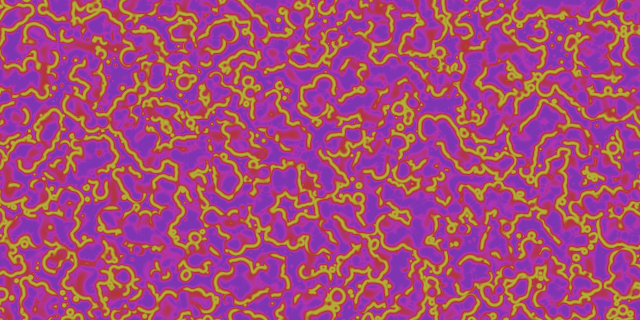
This pattern is drawn by a WebGL 2 fragment shader. Its source:

```glsl
#version 300 es
precision highp float;
// Glowing yellow worm-like contours with red halos on a violet, magenta-hazed ground.

#define CELL 0.029        // spacing of the discs whose outline is traced
#define CLUSTER 0.080     // size of the disc clusters
#define BLEND 0.11        // rounding where discs meet, in cells
#define GAP_CELL 0.050    // spacing of the gaps in the outline
#define GAP_RADIUS 0.45   // radius of a gap, in gap cells
#define GLOW 0.0100       // falloff distance of the line glow
#define HAZE_SIZE 0.055   // size of the soft patches
#define HAZE 0.62         // strength of the soft patches
#define HUE_GROUND 0.765
#define HUE_LINE 1.165
#define SATURATION 0.71
#define VALUE 0.70

uniform vec2 u_resolution;
out vec4 fragColor;

float hash(vec2 p) {
    return fract(sin(dot(p, vec2(127.1, 311.7))) * 43758.5453);
}

// Slope of a random direction at a lattice corner.
float cornerSlope(vec2 corner, vec2 offset) {
    float angle = 6.2832 * hash(corner);
    return dot(vec2(cos(angle), sin(angle)), offset);
}

// Gradient noise around zero.
float noise(vec2 p) {
    vec2 i = floor(p), f = fract(p), e = vec2(1.0, 0.0);
    vec2 u = f * f * f * (f * (f * 6.0 - 15.0) + 10.0);
    float low = mix(cornerSlope(i, f), cornerSlope(i + e, f - e), u.x);
    float high = mix(cornerSlope(i + e.yx, f - e.yx), cornerSlope(i + 1.0, f - 1.0), u.x);
    return mix(low, high, u.y);
}

// Random point inside a lattice cell.
vec2 scatter(vec2 id) {
    return id + vec2(hash(id), hash(id + 37.0));
}

// Disc radius in cells: large inside clusters, negative between them.
float discRadius(vec2 center, vec2 id) {
    float cluster = noise(center * CELL / CLUSTER + 17.0);
    float jitter = hash(id + 71.0) - 0.5;
    return clamp(0.35 + 2.5 * cluster + 0.5 * jitter, -1.0, 0.95);
}

// Distance to the outline of a smooth union of scattered discs.
float outlineDistance(vec2 p) {
    vec2 q = p / CELL, base = floor(q), slope = vec2(0.0);
    float total = 0.0;
    for (int y = -2; y <= 2; y++) {
        for (int x = -2; x <= 2; x++) {
            vec2 id = base + vec2(x, y);
            vec2 center = scatter(id);
            vec2 offset = q - center;
            float range = length(offset);
            float weight = exp((discRadius(center, id) - range) / BLEND);
            total += weight;
            slope += weight * offset / max(range, 1e-4);
        }
    }
    float signedDistance = -BLEND * log(total);
    return CELL * abs(signedDistance) / max(length(slope) / total, 0.6);
}

// Depth inside the round gaps that cut the outline into pieces.
float gapDepth(vec2 p) {
    vec2 q = p / GAP_CELL + 53.0, base = floor(q);
    float depth = 0.0;
    for (int y = -1; y <= 1; y++) {
        for (int x = -1; x <= 1; x++) {
            vec2 id = base + vec2(x, y);
            float radius = GAP_RADIUS * step(0.4, hash(id + 11.0));
            depth = max(depth, radius - length(q - scatter(id)));
        }
    }
    return depth * GAP_CELL;
}

vec3 hsv(float hue, float saturation, float value) {
    vec3 ramp = abs(fract(hue + vec3(0.0, 2.0, 1.0) / 3.0) * 6.0 - 3.0) - 1.0;
    return value * mix(vec3(1.0), clamp(ramp, 0.0, 1.0), saturation);
}

void main() {
    vec2 p = gl_FragCoord.xy / u_resolution.y;

    // Worms: outline pieces with round ends.
    float d = length(vec2(outlineDistance(p), gapDepth(p))) / GLOW;
    float line = exp(-d * d);

    // Soft magenta to red patches between the worms.
    float haze = HAZE * smoothstep(0.02, 0.62, noise(p / HAZE_SIZE + 91.0));
    float level = min(pow(pow(line, 4.0) + pow(haze, 4.0), 0.25), 1.0);

    fragColor = vec4(hsv(mix(HUE_GROUND, HUE_LINE, level), SATURATION, VALUE), 1.0);
}
```
